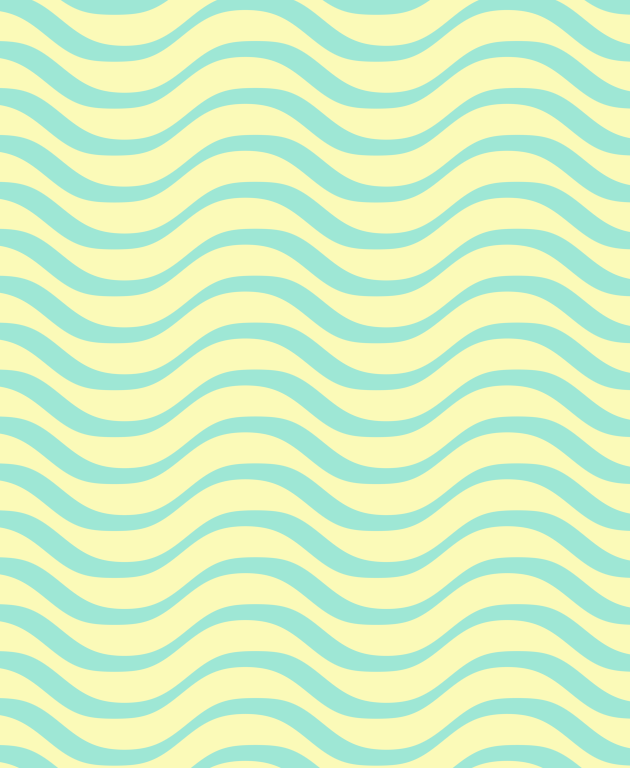
This pattern is drawn by a WebGL 2 fragment shader. Its source:

```glsl
#version 300 es
precision highp float;

#define WAVES_ACROSS 2.406
#define BANDS_DOWN 16.365
#define AMPLITUDE 0.551
#define UPPER_CREST vec2(0.4054, 0.491)
#define LOWER_CREST vec2(0.3895, 0.152)
#define FLATTEN 0.075
#define BROADEN 0.04
#define CREAM vec3(0.985, 0.98, 0.72)
#define AQUA vec3(0.62, 0.905, 0.835)

uniform vec2 u_resolution;
out vec4 fragColor;

const float TAU = 6.2831853;

// Rounded wave from -1 to 1; positive skew widens crests, negative widens troughs
float wave(float angle, float skew) {
    return (1.0 + FLATTEN) * cos(angle) - FLATTEN * cos(3.0 * angle)
         + skew * (1.0 - cos(2.0 * angle));
}

// Height of a band edge, in band spacings, from the position of its crest
float edgeHeight(float x, vec2 crest, float skew) {
    float angle = TAU * WAVES_ACROSS * (x - crest.x);
    return crest.y + AMPLITUDE * (wave(angle, skew) - 1.0);
}

void main() {
    vec2 uv = gl_FragCoord.xy / u_resolution;
    float row = uv.y * BANDS_DOWN;

    // The two edges are offset, so bands thicken going down and thin going up
    float upper = edgeHeight(uv.x, UPPER_CREST, BROADEN);
    float lower = edgeHeight(uv.x, LOWER_CREST, -BROADEN);
    float middle = 0.5 * (upper + lower);
    float halfWidth = 0.5 * (upper - lower);

    // Signed distance to the nearest repeated band
    float offset = row - middle;
    float dist = abs(fract(offset + 0.5) - 0.5) - halfWidth;

    // Smooth over about one pixel across the edge
    float soft = 0.7 * length(vec2(dFdx(offset), dFdy(offset)));
    float band = 1.0 - smoothstep(-soft, soft, dist);
    fragColor = vec4(mix(CREAM, AQUA, band), 1.0);
}
```
